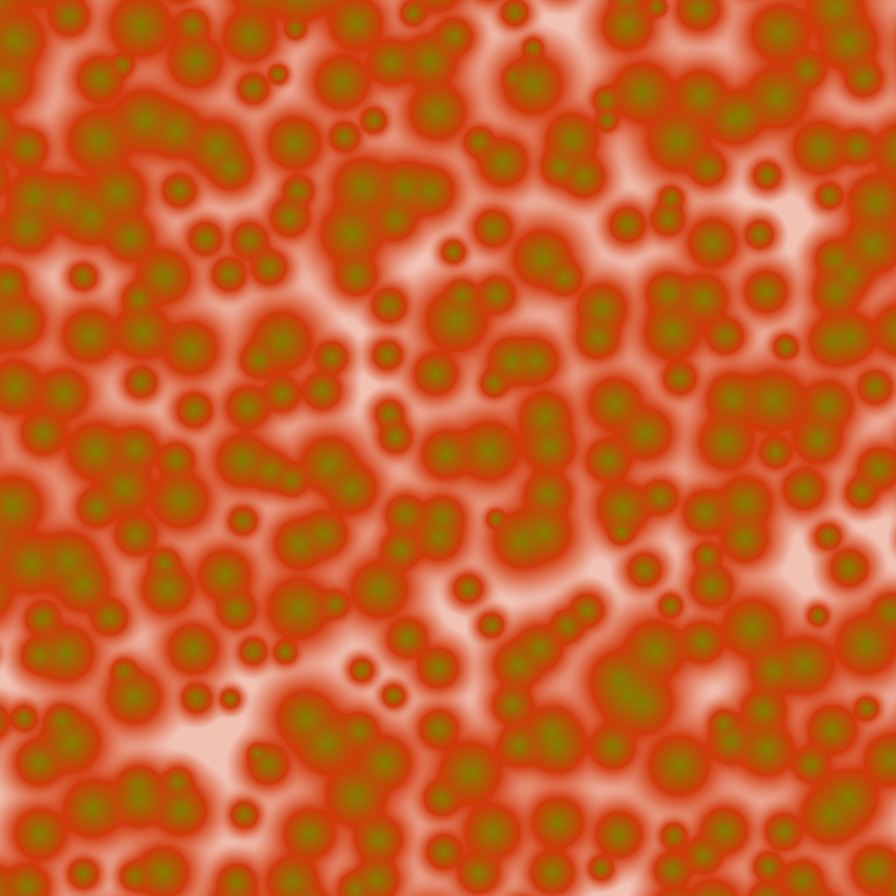
Write a Shadertoy shader that draws this pattern.

```glsl
// Soft round spots with olive cores and red halos, scattered over pale pink.

const float CELLS = 17.0;        // spots per canvas height
const float JITTER = 0.86;       // scatter inside a cell
const float RADIUS_MIN = 0.021;  // halo radius, in canvas heights
const float RADIUS_MAX = 0.071;
const float RADIUS_BIAS = 0.75;  // below 1 favours large spots
const float BLEND = 10.0;        // higher gives sharper seams between halos
const float RED_STOP = 0.47;     // fraction of the radius that is pure red
const float FADE_POWER = 0.88;   // shape of the fade from red to pink

const vec3 OLIVE = vec3(0.52, 0.50, 0.00);
const vec3 RED   = vec3(0.815, 0.22, 0.04);
const vec3 PINK  = vec3(0.945, 0.755, 0.70);

vec3 hash3(vec2 p) {
    vec3 q = fract(vec3(p.xyx) * vec3(0.1031, 0.1030, 0.0973));
    q += dot(q, q.yxz + 33.33);
    return fract((q.xxy + q.yzz) * q.zyx);
}

// Smooth minimum of distance / radius over all nearby spots.
float spotField(vec2 uv) {
    vec2 home = floor(uv * CELLS);
    float sum = 0.0;
    for (int y = -2; y <= 2; y++) {
        for (int x = -2; x <= 2; x++) {
            vec2 cell = home + vec2(x, y);
            vec3 rnd = hash3(cell + 71.0);
            vec2 center = (cell + 0.5 + JITTER * (rnd.xy - 0.5)) / CELLS;
            float radius = mix(RADIUS_MIN, RADIUS_MAX, pow(rnd.z, RADIUS_BIAS));
            sum += exp(-BLEND * length(uv - center) / radius);
        }
    }
    return -log(max(sum, 1e-12)) / BLEND;
}

// Olive core, red ring, pink ground.
vec3 spotColor(float t) {
    float core = clamp(t / RED_STOP, 0.0, 1.0);
    float fade = clamp((t - RED_STOP) / (1.0 - RED_STOP), 0.0, 1.0);
    return mix(mix(OLIVE, RED, core), PINK, pow(fade, FADE_POWER));
}

void mainImage(out vec4 fragColor, in vec2 fragCoord) {
    vec2 uv = fragCoord / iResolution.y;
    fragColor = vec4(spotColor(spotField(uv)), 1.0);
}
```
